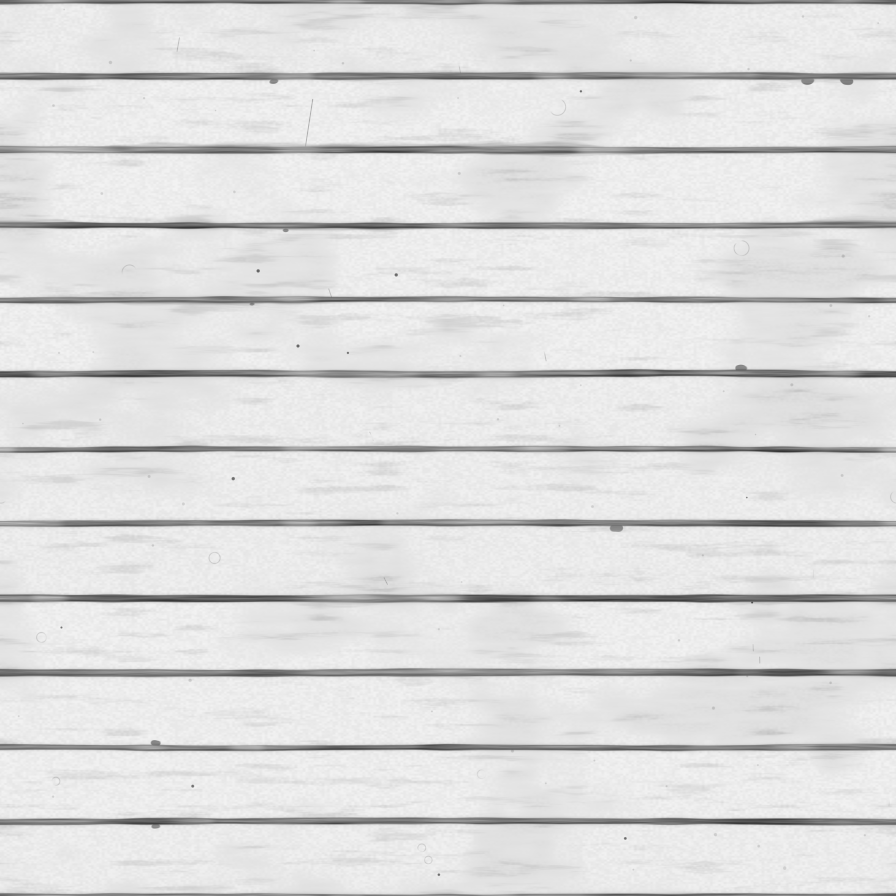
Reproduce this texture procedurally as a Shadertoy shader.

```glsl
#define PLANKS 12.0
#define GAP_HALF 0.0033
#define GAP_SHIFT -0.0014
#define GAP_JITTER 0.0036
#define PAINT 0.926
#define GAP_TONE 0.53
#define GRAIN 0.045
#define STAIN 0.10
#define CHIPS 9
#define MARKS 10
#define SPECK_CELLS 22.0

float hash(vec2 p) {
    vec3 q = fract(p.xyx * 0.1031);
    q += dot(q, q.yzx + 33.33);
    return fract((q.x + q.y) * q.z);
}

// Value noise that wraps over the unit square
float noise(vec2 uv, vec2 cells, float seed) {
    vec2 p = uv * cells, i = floor(p), f = fract(p);
    f = f * f * (3.0 - 2.0 * f);
    vec2 a = mod(i, cells) + seed, b = mod(i + 1.0, cells) + seed;
    return mix(mix(hash(a), hash(vec2(b.x, a.y)), f.x),
               mix(hash(vec2(a.x, b.y)), hash(b), f.x), f.y);
}

float fbm(vec2 uv, vec2 cells, float seed) {
    float sum = 0.0, weight = 0.5;
    for (int i = 0; i < 4; i++) {
        sum += weight * noise(uv, cells, seed + float(i) * 17.0);
        cells *= 2.0;
        weight *= 0.5;
    }
    return sum / 0.9375;
}

// Noise along one gap
float along(float x, float row, float cells, float seed) {
    return noise(vec2(x, row / PLANKS), vec2(cells, PLANKS), seed);
}

float gapCentre(float x, float row) {
    float id = mod(row, PLANKS);
    return row / PLANKS + GAP_SHIFT + GAP_JITTER * (hash(vec2(id, 7.0)) - 0.5)
         + 0.002 * (along(x, id, 4.0, 31.0) - 0.5);
}

vec2 wrapDelta(vec2 d) { return fract(d + 0.5) - 0.5; }

float cover(float dist, float aa) { return 1.0 - smoothstep(-aa, aa, dist); }

float segment(vec2 p, vec2 b) {
    return length(p - b * clamp(dot(p, b) / dot(b, b), 0.0, 1.0));
}

// Painted wood: fine grain, speckle and broad worn stains
float paintTone(vec2 uv) {
    float fine = noise(uv, vec2(330.0, 480.0), 3.0);
    float streak = fbm(uv, vec2(14.0, 110.0), 11.0);
    float stain = smoothstep(0.50, 0.78, fbm(uv, vec2(7.0, 10.0), 53.0));
    float plank = hash(vec2(floor(uv.y * PLANKS), 91.0)) - 0.5;
    float tone = PAINT + GRAIN * (fine - 0.5) + 0.012 * plank;
    tone -= 0.07 * smoothstep(0.58, 0.85, streak);
    return tone - STAIN * stain * (0.25 + 0.75 * fine) * (0.4 + 0.9 * streak);
}

void mainImage(out vec4 fragColor, in vec2 fragCoord) {
    vec2 uv = fragCoord / iResolution.xy;
    float aa = 0.8 / iResolution.y;
    float tone = paintTone(uv);

    // Small scattered specks
    vec2 cell = floor(uv * SPECK_CELLS);
    float pick = hash(cell + 211.0);
    vec2 spot = 0.2 + 0.6 * vec2(hash(cell + 223.0), hash(cell + 239.0));
    float speck = length(fract(uv * SPECK_CELLS) - spot) / SPECK_CELLS;
    float speckSize = 0.0007 + 0.0012 * hash(cell + 251.0);
    tone -= step(0.84, pick) * mix(0.12, 0.5, step(0.975, pick)) * cover(speck - speckSize, aa);

    // Faint knot rings and hairline scratches
    for (int i = 0; i < MARKS; i++) {
        float k = float(i);
        vec2 h = vec2(hash(vec2(k, 301.0)), hash(vec2(k, 317.0)));
        vec2 at = vec2(h.x, (floor(h.y * PLANKS) + 0.3 + 0.4 * hash(vec2(k, 331.0))) / PLANKS);
        vec2 d = wrapDelta(uv - at);
        float ring = abs(length(d) - 0.004 - 0.006 * h.y) - 0.0005;
        float broken = smoothstep(0.3, 0.7, noise(uv, vec2(90.0), 43.0));
        tone -= 0.13 * broken * cover(ring, aa);
        vec2 slant = vec2(0.008 * (h.x - 0.5), 0.006 + 0.012 * h.y);
        tone -= 0.2 * broken * cover(segment(wrapDelta(d - vec2(0.37, 0.22)), slant) - 0.0004, aa);
    }
    tone -= 0.3 * cover(segment(uv - vec2(0.341, 0.837), vec2(0.008, 0.052)) - 0.0004, aa);

    // Nearest gap, with frayed edges strongest around the upper boards
    float row = floor(uv.y * PLANKS + 0.5), id = mod(row, PLANKS);
    float d = uv.y - gapCentre(uv.x, row);
    float halfWidth = GAP_HALF * (0.8 + 0.4 * hash(vec2(id, 401.0)))
                    + 0.0012 * (along(uv.x, id, 24.0, 71.0) - 0.5);
    float wear = 0.08 + exp(-pow((id - 9.0) / 1.5, 2.0));
    float side = d > 0.0 ? 1.0 : 0.55;
    float fray = 0.012 * wear * side
               * smoothstep(0.45, 0.9, along(uv.x, id, 5.0, d > 0.0 ? 83.0 : 97.0))
               * (0.5 + 0.8 * along(uv.x, id, 40.0, 109.0));
    float outside = abs(d) - halfWidth;
    float smear = (1.0 - smoothstep(0.0, fray + 0.0004, outside)) * smoothstep(0.0, 0.003, fray);
    float streaks = fbm(uv, vec2(16.0, 420.0), 127.0);
    tone = mix(tone, 0.5 + 0.4 * streaks, 0.8 * smear);
    tone -= 0.13 * exp(-max(outside, 0.0) / 0.0012);

    // Chips bitten out of the board edges
    for (int i = 0; i < CHIPS; i++) {
        float k = float(i);
        float x = hash(vec2(k, 503.0)), chipRow = floor(PLANKS * hash(vec2(k, 521.0)));
        float edge = sign(hash(vec2(k, 541.0)) - 0.6) * (GAP_HALF + 0.002);
        vec2 q = wrapDelta(uv - vec2(x, gapCentre(x, chipRow) + edge));
        float size = 0.0025 + 0.0045 * hash(vec2(k, 557.0));
        float chip = length(q * vec2(0.8, 1.2)) - size + 0.002 * noise(uv, vec2(160.0), 61.0);
        tone = mix(tone, 0.36 + 0.25 * streaks, 0.9 * cover(chip, aa));
    }

    // Shadowed gap: darker rims, long light and dark streaks
    float t = d / halfWidth;
    float gap = GAP_TONE + 0.32 * (streaks - 0.5) - 0.15 * smoothstep(0.2, 1.0, abs(t - 0.2));
    gap -= 0.14 * smoothstep(0.5, 0.85, along(uv.x, id, 7.0, 139.0));
    gap += 0.13 * smoothstep(0.65, 0.95, along(uv.x, id, 18.0, 151.0));
    tone = mix(tone, gap, cover(outside, aa + 0.0003));

    fragColor = vec4(vec3(clamp(tone, 0.0, 1.0)), 1.0);
}
```
